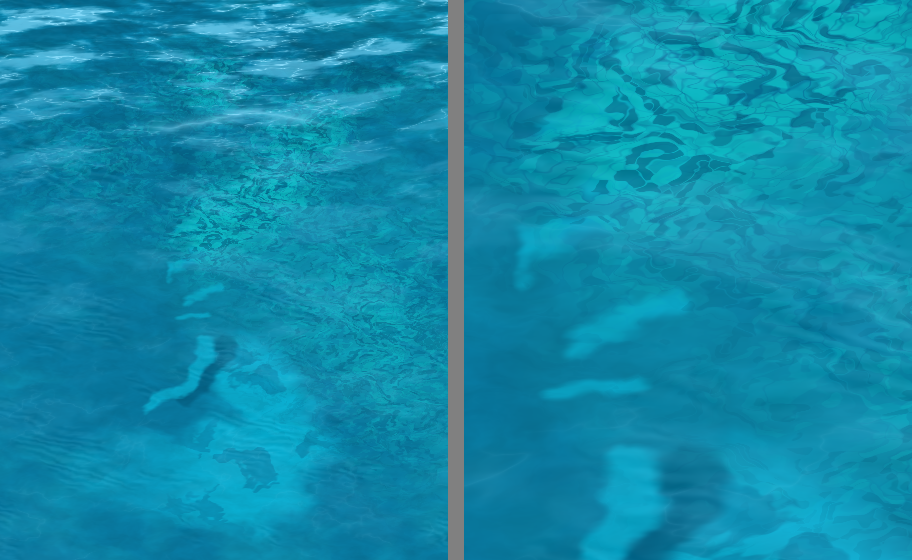
Left: the whole. Right: its middle third, enlarged.
This texture is drawn by a Shadertoy shader. Its source:

```glsl
#define DEEP vec3(0.03, 0.465, 0.615)
#define LAGOON vec3(0.05, 0.535, 0.66)
#define SHADE vec3(0.01, 0.34, 0.47)
#define REEF vec3(0.05, 0.71, 0.75)
#define SAND vec3(0.04, 0.67, 0.80)
#define SHEEN vec3(0.27, 0.69, 0.84)
#define GLINT vec3(0.54, 0.87, 0.99)
#define REEF_CELLS vec2(40.0, 66.0)
#define REFRACTION 0.014
#define CREST_SHARPNESS 17.0

const mat2 TURN = mat2(0.8, 0.6, -0.6, 0.8);

vec2 hash2(vec2 p) {
    p = vec2(dot(p, vec2(127.1, 311.7)), dot(p, vec2(269.5, 183.3)));
    return fract(sin(p) * 43758.5);
}

// Layered, mutually bent sines, roughly -1 to 1
float swell(vec2 p) {
    float sum = 0.0, amp = 0.5;
    for (int i = 0; i < 5; i++) {
        float a = sin(p.x + 1.5 * sin(p.y + 2.0 * sum));
        float b = sin(p.y * 1.1 + 1.4 * sin(p.x * 0.8 + 1.0));
        sum += amp * 0.6 * (a + b);
        p = TURN * p * 1.9 + 1.7;
        amp *= 0.58;
    }
    return sum;
}

// Cellular noise: x = random value of the cell, y = distance to its border
vec2 cells(vec2 p) {
    vec2 base = floor(p);
    float near = 9.0, next = 9.0, id = 0.0;
    for (int y = -1; y <= 1; y++)
    for (int x = -1; x <= 1; x++) {
        vec2 cell = base + vec2(x, y);
        vec2 h = hash2(cell);
        float d = length(cell + h - p);
        if (d < near) { next = near; near = d; id = fract(h.x * 7.3 + h.y * 3.1); }
        else next = min(next, d);
    }
    return vec2(id, next - near);
}

float blob(vec2 p, vec2 center, vec2 radius) { return 1.0 - length((p - center) / radius); }

float segment(vec2 p, vec2 a, vec2 b) {
    vec2 d = b - a;
    return length(p - a - d * clamp(dot(p - a, d) / dot(d, d), 0.0, 1.0));
}

float glow(vec2 p, vec2 center, vec2 radius) {
    vec2 d = (p - center) / radius;
    return exp(-dot(d, d));
}

void mainImage(out vec4 fragColor, in vec2 fragCoord) {
    vec2 p = fragCoord / iResolution.y;

    // Refraction bends everything below the surface
    vec2 bend = vec2(swell(p * vec2(22.0, 55.0)), swell(p * vec2(26.0, 48.0) + 7.0));
    vec2 q = p + REFRACTION * bend;
    float broad = swell(p * vec2(6.0, 10.0) + 3.0);
    float patchy = swell(q * vec2(25.0, 45.0) + 11.0);

    // Open water
    vec3 col = mix(DEEP, LAGOON, smoothstep(-0.5, 0.7, broad + 0.5 * patchy + 0.5 * (p.x - 0.4)));
    float gloom = glow(p, vec2(0.29, 0.47), vec2(0.12, 0.16)) * 0.45
                + glow(p, vec2(0.60, 0.88), vec2(0.20, 0.045))
                + glow(p, vec2(0.34, 0.73), vec2(0.14, 0.06)) * 0.7;
    col = mix(col, SHADE, gloom * smoothstep(-0.6, 0.4, patchy) * 0.85);

    // Sand bed, paler toward its lower right
    float sand = max(blob(q, vec2(0.44, 0.18), vec2(0.16, 0.13)), blob(q, vec2(0.29, 0.15), vec2(0.19, 0.09)));
    sand = max(sand, blob(q, vec2(0.46, 0.30), vec2(0.075, 0.10)));
    sand += 0.3 * swell(p * vec2(15.0, 21.0));
    float bed = smoothstep(-0.15, 0.4, sand) * (0.4 + 0.55 * smoothstep(0.2, 0.42, p.x));
    col = mix(col, SAND, bed);
    col = mix(col, DEEP, 0.55 * bed * smoothstep(0.3, 0.45, swell(q * vec2(24.0, 38.0) + 5.0)));

    // Pale arm, its dark cleft, and slanted streaks above
    float arm = min(segment(q, vec2(0.27, 0.28), vec2(0.34, 0.31)), segment(q, vec2(0.34, 0.31), vec2(0.37, 0.38)));
    float cleft = min(segment(q, vec2(0.33, 0.28), vec2(0.37, 0.31)), segment(q, vec2(0.37, 0.31), vec2(0.40, 0.38)));
    for (float i = 0.0; i < 5.0; i++) {
        vec2 c = vec2(0.35 + 0.02 * sin(i * 2.4), 0.435 + 0.043 * i);
        arm = min(arm, segment(q, c - vec2(0.025, 0.006), c + vec2(0.025, 0.006)) + 0.006);
    }
    col = mix(col, SHADE, 0.6 * smoothstep(0.02, 0.007, cleft));
    col = mix(col, SAND, 0.8 * smoothstep(0.018, 0.008, arm));

    // Reef broken into crisp refracted flakes
    float band = smoothstep(0.13, 0.0, segment(q, vec2(0.38, 0.58), vec2(0.57, 0.76)));
    float reef = 0.85 * band + 0.65 * glow(p, vec2(0.64, 0.50), vec2(0.22, 0.20))
               + 0.75 * glow(p, vec2(0.39, 0.85), vec2(0.10, 0.07))
               + 0.50 * glow(p, vec2(0.18, 0.73), vec2(0.20, 0.17))
               + 0.40 * glow(p, vec2(0.72, 0.27), vec2(0.16, 0.18))
               + 0.45 * glow(p, vec2(0.70, 0.86), vec2(0.16, 0.07));
    vec2 flake = cells(q * REEF_CELLS + 1.5 * bend.yx);
    vec2 chip = cells(q * REEF_CELLS * 2.1 + 2.0 * bend);
    float lit = smoothstep(0.0, 0.14, flake.y) * smoothstep(0.75, 1.1, flake.x + reef);
    float spark = smoothstep(0.0, 0.2, chip.y) * smoothstep(0.9, 1.15, chip.x + 0.6 * reef);
    float hollow = smoothstep(0.0, 0.2, chip.y) * smoothstep(0.6, 0.8, 1.0 - chip.x);
    col = mix(col, REEF, 0.4 * band * smoothstep(-0.4, 0.3, patchy));
    col = mix(col, REEF, min(reef, 1.0) * (0.45 * lit + 0.5 * spark));
    col = mix(col, SHADE, 0.5 * min(reef, 1.0) * hollow);

    // Fine capillary ripples
    float rough = smoothstep(0.58, 1.0, p.y);
    float groups = smoothstep(0.1, 0.5, swell(p * vec2(15.0, 23.0) + 20.0));
    col += 0.022 * groups * sin(dot(p, vec2(130.0, 480.0)) + 6.0 * bend.x);
    float grain = swell(p * vec2(55.0, 130.0) + bend);
    col *= 1.0 + (0.05 + 0.12 * rough) * grain;

    // Surface waves crowd together toward the horizon
    vec2 w = vec2(p.x * 13.0 + 2.0 * p.y, p.y * (22.0 + 24.0 * p.y * p.y) - 3.0 * p.x);
    w.y += 0.7 * sin(p.x * 9.0 + 4.0 * p.y);
    float wave = swell(w), chop = swell(w * 1.5 + 9.0);
    float face = smoothstep(0.0, 0.6, wave + 0.25 * chop);
    col = mix(col, SHADE, 0.5 * rough * smoothstep(0.0, -0.5, wave));
    col = mix(col, SHEEN, face * (0.10 + 0.16 * smoothstep(0.2, 0.6, p.y) + 0.5 * rough));

    // Thin bright crests
    float crest = exp(-CREST_SHARPNESS * abs(chop - 0.1)) * smoothstep(-0.3, 0.3, wave);
    float rim = exp(-170.0 * abs(p.y - 0.785 - 0.012 * sin(p.x * 17.0) - 0.006 * bend.y));
    rim *= smoothstep(0.22, 0.32, p.x) * smoothstep(0.62, 0.52, p.x);
    float sky = smoothstep(0.78, 1.0, p.y) * smoothstep(0.05, 0.6, wave + 0.4 * grain);
    col = mix(col, GLINT, clamp(crest * (0.08 + 0.8 * rough) + 0.55 * rim + 0.5 * sky, 0.0, 0.9));

    fragColor = vec4(clamp(col, 0.0, 1.0), 1.0);
}
```
